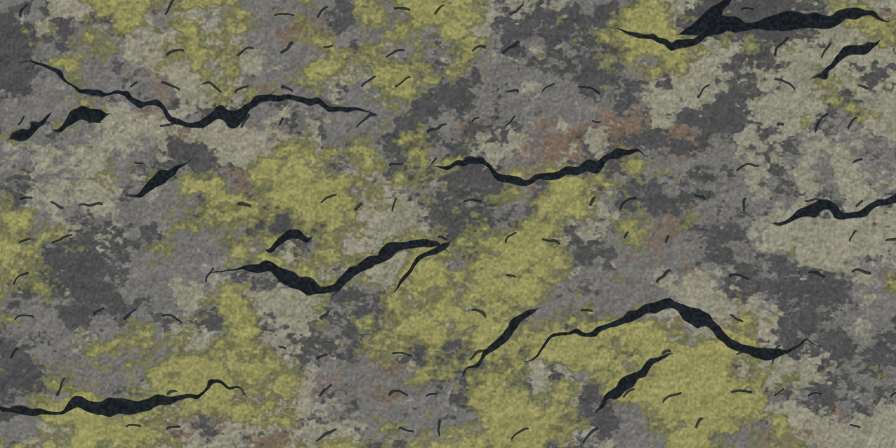
Reproduce this texture procedurally as a WebGL 1 fragment shader.

```glsl
precision highp float;
// Weathered rock face with mottled yellow-green lichen and dark, shadowed cracks.
uniform vec2 u_resolution;

const vec3 STONE = vec3(0.445, 0.438, 0.425);
const vec3 DARK_STONE = vec3(0.305, 0.308, 0.305);
const vec3 PALE_CRUST = vec3(0.56, 0.55, 0.48);
const vec3 OLIVE = vec3(0.44, 0.44, 0.315);
const vec3 YELLOW = vec3(0.565, 0.555, 0.355);
const vec3 RUST = vec3(0.47, 0.39, 0.32);
const vec3 SHADOW = vec3(0.10, 0.12, 0.14);

float hash(vec2 p) {
  vec3 q = fract(p.xyx * 0.1031);
  q += dot(q, q.yzx + 33.33);
  return fract((q.x + q.y) * q.z);
}

float noise(vec2 p) {
  vec2 i = floor(p), f = fract(p);
  f = f * f * (3.0 - 2.0 * f);
  return mix(mix(hash(i), hash(i + vec2(1.0, 0.0)), f.x),
             mix(hash(i + vec2(0.0, 1.0)), hash(i + 1.0), f.x), f.y);
}

// Rough fractal noise, normalised to 0..1
float fbm(vec2 p, float gain) {
  float sum = 0.0, total = 0.0, weight = 1.0;
  for (int i = 0; i < 6; i++) {
    sum += weight * noise(p);
    total += weight;
    weight *= gain;
    p = mat2(1.62, 1.22, -1.22, 1.62) * p + 17.3;
  }
  return sum / total;
}

float patches(float field, float threshold, float softness) {
  return smoothstep(threshold - softness, threshold + softness, field);
}

// Tapered, wandering crack: x = shadow, y = lichen along its upper lip
vec2 crack(vec2 p, vec2 centre, float halfLength, float slope, float width, float seed) {
  vec2 q = p - centre;
  float along = q.x / halfLength;
  float wander = 0.13 * (noise(vec2(q.x * 5.0 + 20.0, seed)) - 0.5)
               + 0.03 * (noise(vec2(q.x * 23.0 + 40.0, seed)) - 0.5);
  float d = (q.y - slope * q.x - wander) * inversesqrt(1.0 + slope * slope);
  float taper = max(1.0 - along * along, -1.0);
  float swell = 0.25 + 1.5 * noise(vec2(q.x * 14.0 + 60.0, seed));
  float halfWidth = width * taper * swell;
  float shadow = 1.0 - smoothstep(-0.002, 0.002, abs(d) - halfWidth);
  float lip = smoothstep(0.0, 0.008, d) * (1.0 - smoothstep(0.01, 0.04, d));
  return vec2(shadow, lip * smoothstep(0.0, 0.4, taper));
}

// Long ledges and short steep splits, spread by golden-ratio steps
vec2 cracks(vec2 p) {
  vec2 result = vec2(0.0);
  for (int i = 0; i < 7; i++) {
    float k = float(i);
    float r = hash(vec2(k, 5.0));
    vec2 centre = vec2(2.0 * fract(0.13 + k * 0.618), 0.12 + 0.135 * k);
    result = max(result, crack(p, centre, 0.24 + 0.18 * r,
                 mix(-0.12, 0.25, hash(vec2(k, 9.0))), 0.013, k * 3.0 + 1.0));
  }
  for (int i = 0; i < 10; i++) {
    float k = float(i);
    vec2 centre = vec2(2.0 * fract(0.47 + k * 0.618), fract(0.35 + k * 0.377));
    result = max(result, crack(p, centre, 0.04 + 0.06 * hash(vec2(k, 21.0)),
                 mix(0.25, 0.95, hash(vec2(k, 31.0))), 0.010, k * 3.0 + 50.0));
  }
  return result;
}

// Tiny chips and pits, at most one in each grid cell
float chips(vec2 p, float cellSize) {
  vec2 cell = floor(p / cellSize);
  vec2 q = (fract(p / cellSize) - 0.5) * cellSize;
  q -= 0.3 * cellSize * (vec2(hash(cell + 3.0), hash(cell + 7.0)) - 0.5);
  float angle = mix(-0.5, 1.3, hash(cell + 11.0));
  float c = cos(angle), s = sin(angle);
  q = vec2(c * q.x + s * q.y, c * q.y - s * q.x);
  float reach = cellSize * mix(0.08, 0.28, hash(cell + 19.0));
  float d = length(vec2(max(abs(q.x) - reach, 0.0), q.y + 9.0 * q.x * q.x));
  return step(0.6, hash(cell + 23.0)) * (1.0 - smoothstep(0.0012, 0.004, d));
}

void main() {
  vec2 p = gl_FragCoord.xy / u_resolution.y;
  vec2 q = vec2(p.x * 0.85, p.y * 1.1);
  vec2 ragged = p + 0.012 * (vec2(noise(p * 45.0), noise(p * 45.0 + 80.0)) - 0.5);
  vec2 split = cracks(ragged);

  // Bare stone with dark stains, rust and pale crust
  float lichen = fbm(q * 5.0 + 31.0, 0.75) + 0.06 * split.y;
  vec3 color = mix(STONE, RUST, 0.7 * patches(fbm(q * 4.0 + 210.0, 0.7), 0.61, 0.05));
  color = mix(color, DARK_STONE, patches(fbm(q * 6.0 + 90.0, 0.75), 0.52, 0.03));
  color = mix(color, PALE_CRUST, 0.95 * patches(fbm(q * 5.5 + 150.0, 0.75), 0.56, 0.03));

  // Lichen, brightest in the middle of each colony
  color = mix(color, OLIVE, 0.95 * patches(lichen, 0.545, 0.025));
  color = mix(color, YELLOW, patches(lichen, 0.607, 0.03));

  // Surface relief lit from the upper left, plus fine grain
  vec2 toLight = vec2(-0.003, 0.006);
  float relief = fbm(p * 9.0 + 60.0, 0.7) - fbm((p + toLight) * 9.0 + 60.0, 0.7);
  float grain = noise(p * 190.0 + 9.0) - 0.5;
  color *= 1.0 + 1.1 * relief + 0.2 * grain;

  // Chips and cracks fall into shadow
  color = mix(color, SHADOW, 0.75 * chips(ragged, 0.085));
  color = mix(color, SHADOW * (1.0 + 0.7 * grain), 0.96 * split.x);
  gl_FragColor = vec4(color, 1.0);
}
```
